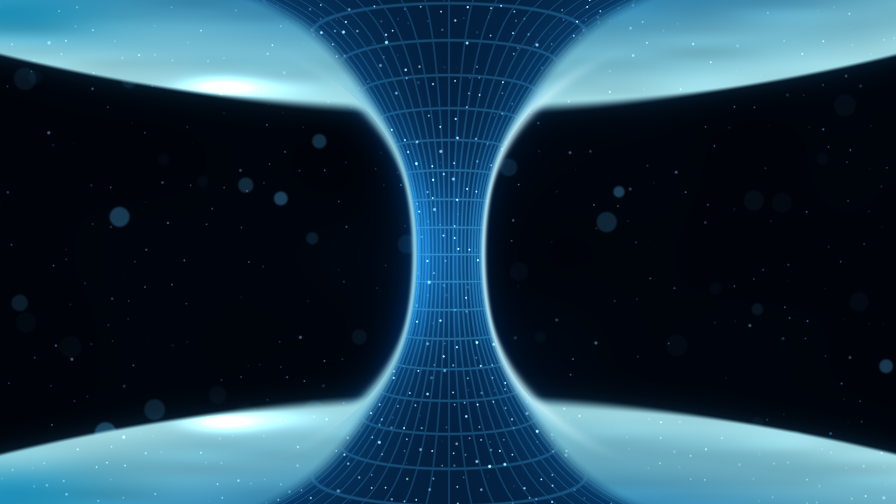
Reproduce this background procedurally as a Shadertoy shader.

```glsl
// A glowing wormhole: two pale sheets joined by a narrow gridded throat in space.
// The throat is a mirrored profile curve with polar grid lines; the sheets are
// parabolic regions, and hashed discs and dots scatter soft lights and stars.

const vec2 NECK = vec2(0.002, -0.005);     // throat centre, in canvas heights
const float NECK_RADIUS = 0.069;
const float SHEET_START = 0.287;           // distance from neck to sheet edge
const float SHEET_CURVE = 0.139;
const float RING_STEP = 0.053;
const float MERIDIAN_STEP = 3.14159 / 26.0;
const float LINE_WIDTH = 0.0012;
const int DISC_COUNT = 44;

const vec3 NIGHT = vec3(0.0, 0.008, 0.03);
const vec3 HAZE = vec3(0.0, 0.025, 0.05);
const vec3 NAVY = vec3(0.01, 0.12, 0.24);
const vec3 BLUE = vec3(0.06, 0.43, 0.75);
const vec3 LINE = vec3(0.28, 0.70, 0.92);
const vec3 DEEP = vec3(0.20, 0.53, 0.70);
const vec3 MID = vec3(0.44, 0.71, 0.79);
const vec3 PALE = vec3(0.62, 0.85, 0.89);
const vec3 TEAL = vec3(0.04, 0.52, 0.70);
const vec3 GLINT = vec3(0.80, 0.97, 1.0);

float hash(vec2 p) {
    return fract(sin(dot(p, vec2(127.1, 311.7))) * 43758.5453);
}

float noise(vec2 p) {
    vec2 i = floor(p), f = fract(p);
    f = f * f * (3.0 - 2.0 * f);
    return mix(mix(hash(i), hash(i + vec2(1, 0)), f.x),
               mix(hash(i + vec2(0, 1)), hash(i + vec2(1, 1)), f.x), f.y);
}

// Half width of the throat at a height d from its neck
float throatRadius(float d) {
    float d2 = d * d;
    return NECK_RADIUS + 0.687 * d2 + 5.6 * d2 * d2;
}

float glow(vec2 p, vec2 centre, vec2 size) {
    vec2 r = (p - centre) / size;
    return exp(-dot(r, r));
}

// One jittered dot in each occupied grid cell
float stars(vec2 p, float cells, float density, float px) {
    vec2 id = floor(p * cells);
    vec2 centre = 0.2 + 0.6 * vec2(hash(id + 3.1), hash(id + 8.7));
    float r = length(fract(p * cells) - centre) / cells;
    float size = mix(0.001, 0.003, pow(hash(id + 5.3), 4.0));
    return step(hash(id), density) * hash(id + 1.9)
         * (1.0 - smoothstep(size * 0.4, size + px, r));
}

// Soft out-of-focus discs
float discs(vec2 p) {
    float sum = 0.0;
    for (int i = 0; i < DISC_COUNT; i++) {
        float k = float(i);
        vec2 centre = (vec2(hash(vec2(k, 1.7)), hash(vec2(k, 4.3))) - 0.5) * vec2(1.78, 0.75);
        float radius = mix(0.012, 0.024, hash(vec2(k, 7.9)));
        float strength = 0.05 + 0.5 * pow(hash(vec2(k, 2.6)), 4.0);
        sum += strength * (1.0 - smoothstep(radius - 0.005, radius + 0.002, length(p - centre)));
    }
    return sum;
}

float gridLine(float coord, float spacing, float px) {
    float dist = abs(fract(coord + 0.5) - 0.5) * spacing;
    return 1.0 - smoothstep(LINE_WIDTH * 0.3, LINE_WIDTH + px, dist);
}

void mainImage(out vec4 fragColor, in vec2 fragCoord) {
    float px = 1.0 / iResolution.y;
    vec2 p = (fragCoord - 0.5 * iResolution.xy) * px - NECK;
    float x = abs(p.x), d = abs(p.y);
    vec2 mirrored = vec2(p.x, d);
    float radius = throatRadius(d);
    float outside = x - radius;

    // Space with haze, discs and the halo around the throat
    vec3 col = NIGHT + HAZE * noise(p * 5.0) * exp(-x * 1.2);
    col += vec3(0.22, 0.48, 0.62) * discs(p);
    col += vec3(0.4, 0.7, 0.9) * stars(p, 26.0, 0.3, px) * 0.5;
    float halo = exp(-max(outside, 0.0) / 0.028);
    col += vec3(0.0, 0.15, 0.30) * halo * (p.x < 0.0 ? 1.0 : 0.55);

    // Pale sheets, mirrored above and below
    float depth = d - SHEET_START - SHEET_CURVE * x * x;
    float blur = mix(0.014, 0.005, smoothstep(0.2, 0.6, x));
    vec3 sheet = mix(PALE, MID, smoothstep(0.0, 0.09, depth));
    sheet = mix(sheet, DEEP, smoothstep(0.08, 0.21, depth));
    sheet = mix(sheet, TEAL, 0.8 * glow(mirrored, vec2(-0.88, 0.48), vec2(0.24, 0.06)));
    sheet *= 0.94 + 0.12 * noise(p * vec2(6.0, 40.0));
    sheet += GLINT * 0.5 * glow(mirrored, vec2(-0.447, 0.334), vec2(0.07, 0.018));
    sheet += GLINT * 0.2 * glow(mirrored, vec2(-0.38, 0.328), vec2(0.12, 0.02));
    sheet += stars(p, 32.0, 0.35, px) * 0.25;
    col += vec3(0.02, 0.10, 0.14) * exp(-max(-depth, 0.0) / 0.02);
    col = mix(col, sheet, smoothstep(-blur, blur, depth));

    // Throat surface: strips, rings and meridians
    float face = radius * (1.0 - 0.35 * smoothstep(0.2, 0.5, d));
    float t = clamp(p.x / face, -1.0, 1.0);
    float facing = sqrt(1.0 - t * t);
    float meridian = asin(t) / MERIDIAN_STEP;
    float ring = d * (1.0 - 0.3 * d * facing) / RING_STEP;
    float neckLight = exp(-d * d / 0.035);
    float strip = 0.7 + 0.6 * hash(vec2(floor(meridian), 6.0));
    vec3 tube = mix(NAVY, BLUE, neckLight * strip * (0.62 - 0.35 * t));
    tube += vec3(0.02, 0.13, 0.20) * t * t;
    float lines = max(gridLine(ring, RING_STEP, px),
                      0.75 * gridLine(meridian, MERIDIAN_STEP * face * facing, px));
    tube = mix(tube, LINE, lines * (0.28 + 0.3 * neckLight) * smoothstep(0.0, 0.4, facing));
    tube += GLINT * stars(p, 42.0, 0.5, px) * 0.8;

    // The pale flank merges into the sheets
    vec3 flank = mix(vec3(0.42, 0.74, 0.86), sheet, smoothstep(0.0, 0.08, depth));
    tube = mix(tube, flank, smoothstep(0.84, 1.06, x / face));
    col = mix(col, tube, 1.0 - smoothstep(-px, px, outside));

    // Bright rim along the silhouette
    float rimWidth = 0.005 + 0.018 * smoothstep(0.12, 0.4, d);
    float rim = exp(-pow(outside / rimWidth, 2.0)) * (1.0 - smoothstep(0.27, 0.42, d));
    col = mix(col, p.x < 0.0 ? PALE : GLINT, rim * 0.75);

    fragColor = vec4(clamp(col, 0.0, 1.0), 1.0);
}
```
